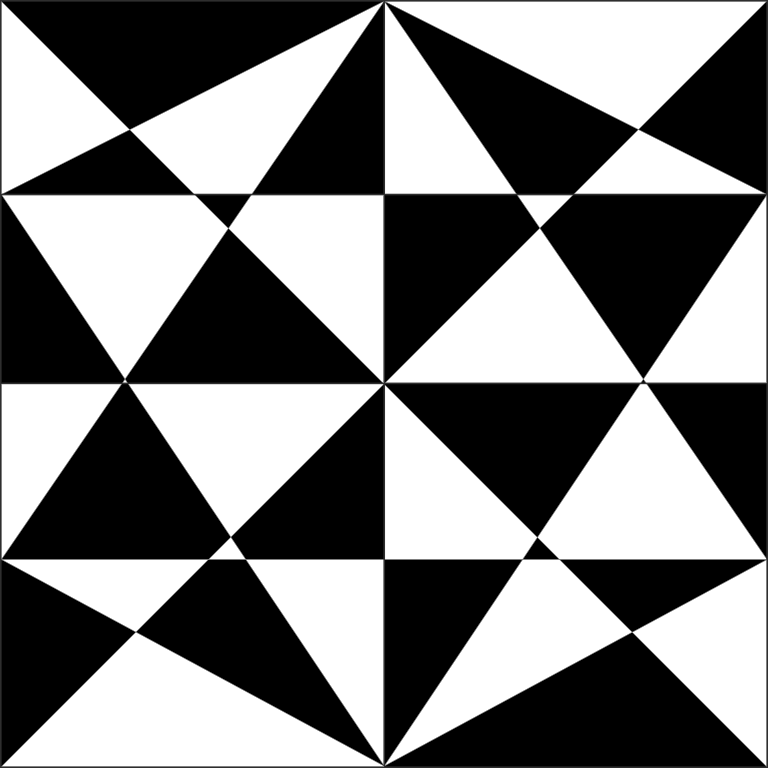
This pattern is drawn by a WebGL 1 fragment shader. Its source:

```glsl
precision highp float;
// Black and white triangles: a few straight lines cross the square, and the
// colour flips across each one. The fill is the product of the soft signs of
// the line distances; thin grey rules mark the frame and the main axes.

uniform vec2 u_resolution;

const vec2 CENTER = vec2(0.5003, 0.5008);
const float UPPER = 0.7467;       // height of the upper horizontal
const float LOWER = 0.2715;       // height of the lower horizontal
const float APEX_TOP = 0.9985;
const float APEX_BOTTOM = 0.0025;
const float REACH = 0.4985;       // half width spanned by each fan
const float RULE_WIDTH = 0.0021;
const vec3 RULE_GREY = vec3(0.18);

// Soft sign of a distance: -1 or 1, with a ramp one and a half pixels wide.
float side(float d, float px) {
  return clamp(d / (0.75 * px), -1.0, 1.0);
}

// Distance to the mirrored pair of rays from an apex on the axis; a is the
// distance from the axis, drop the depth below the apex at full reach.
float rays(float a, float depth, float drop) {
  return (a * drop - depth * REACH) / length(vec2(drop, REACH));
}

// Flips across the two pairs of rays of one fan.
float fan(float a, float depth, float nearDrop, float farDrop, float px) {
  return side(rays(a, depth, nearDrop), px) * side(rays(a, depth, farDrop), px);
}

// Coverage of a thin rule at distance d.
float rule(float d, float width, float px) {
  return clamp((0.5 * width - abs(d)) / px + 0.5, 0.0, 1.0);
}

void main() {
  vec2 p = gl_FragCoord.xy / u_resolution;
  float px = 1.0 / min(u_resolution.x, u_resolution.y);
  float a = abs(p.x - CENTER.x);

  // Axes, horizontals and the two diagonals
  float parity = side(p.x - CENTER.x, px) * side(p.y - CENTER.y, px);
  parity *= side(p.y - UPPER, px) * side(p.y - LOWER, px);
  parity *= side((p.x - p.y) * 0.7071, px) * side((1.0 - p.x - p.y) * 0.7071, px);

  // Fans from the middle of the top and bottom edges
  parity *= fan(a, APEX_TOP - p.y, APEX_TOP - UPPER, APEX_TOP - LOWER, px);
  parity *= fan(a, p.y - APEX_BOTTOM, LOWER - APEX_BOTTOM, UPPER - APEX_BOTTOM, px);
  vec3 color = vec3(0.5 + 0.5 * parity);

  // Grey rules on the axes and upper horizontal, then the frame
  float rules = max(rule(p.x - CENTER.x, RULE_WIDTH, px),
                    rule(p.y - CENTER.y, RULE_WIDTH, px));
  rules = max(rules, rule(p.y - UPPER, RULE_WIDTH, px));
  vec2 border = min(p, 1.0 - p);
  rules = max(rules, rule(min(border.x, border.y), 2.0 * RULE_WIDTH, px));
  color = mix(color, RULE_GREY, rules);

  gl_FragColor = vec4(color, 1.0);
}
```
